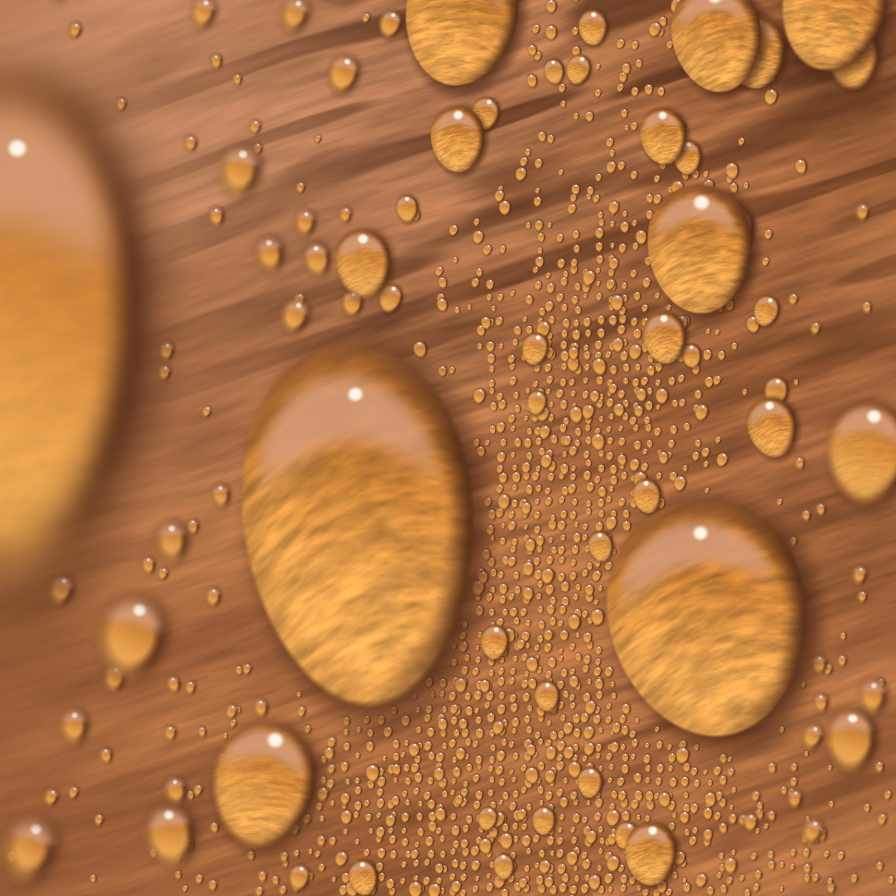
Reproduce this texture procedurally as a WebGL 2 fragment shader.

```glsl
#version 300 es
precision highp float;
// Water drops on oiled wood, seen with a shallow depth of field.
// Stretched noise makes the grain; jittered grids scatter beads and drops,
// and each drop is a shaded ellipse with shadow, crescent and glint.
uniform vec2 u_resolution;
out vec4 fragColor;

const vec3 DARK = vec3(0.27, 0.13, 0.07);
const vec3 BROWN = vec3(0.59, 0.36, 0.21);
const vec3 TAN = vec3(0.71, 0.45, 0.27);
const vec3 PALE = vec3(0.82, 0.60, 0.47);
const vec3 AMBER = vec3(0.75, 0.46, 0.18);
const vec3 GOLD = vec3(0.92, 0.65, 0.32);

float hash(vec2 p) {
  return fract(sin(dot(p, vec2(127.1, 311.7))) * 43758.5);
}

float noise(vec2 p) {
  vec2 i = floor(p), f = fract(p);
  f = f * f * (3.0 - 2.0 * f);
  return mix(mix(hash(i), hash(i + vec2(1, 0)), f.x),
             mix(hash(i + vec2(0, 1)), hash(i + vec2(1, 1)), f.x), f.y);
}

float fbm(vec2 p) {
  return 0.55 * noise(p) + 0.3 * noise(p * 2.1 + 7.3) + 0.15 * noise(p * 4.3 + 2.9);
}

vec2 rotate(vec2 p, float a) {
  return vec2(cos(a) * p.x + sin(a) * p.y, cos(a) * p.y - sin(a) * p.x);
}

// Edge softness, growing away from a steep plane of focus
float focusBlur(vec2 p) {
  return 0.026 * smoothstep(0.1, 0.65, abs(p.x - 0.58 - 0.12 * p.y));
}

// Share of the surface covered by fine condensation
float beadCover(vec2 p) {
  float width = mix(0.27, 0.12, smoothstep(0.0, 0.5, p.y));
  float band = exp(-pow((p.x - 0.58 - 0.12 * p.y) / width, 2.0));
  return band * (1.0 - 0.75 * smoothstep(0.55, 0.85, p.y));
}

vec3 wood(vec2 p) {
  float sharp = 1.0 - focusBlur(p) / 0.026;
  vec2 g = rotate(p, 0.33);
  g.y += 0.012 * noise(g * 5.0);
  float broad = fbm(g * vec2(3.0, 11.0));
  float fine = fbm(g * vec2(13.0, 110.0)) - 0.5;
  vec3 col = mix(BROWN, TAN, smoothstep(0.25, 0.7, broad));
  float sheen = smoothstep(0.75, 0.0, length((p - vec2(0.2, 0.9)) * vec2(1.0, 1.2)));
  col = mix(col, PALE, sheen * (0.3 + 0.5 * broad));
  col *= 1.0 + fine * mix(0.12, 0.5, sharp);
  float crack = smoothstep(0.58, 0.76, noise(g * vec2(5.0, 48.0)));
  float worn = smoothstep(0.35, 0.9, p.y) * sharp;
  return mix(col, DARK, crack * (0.08 + 0.5 * worn));
}

vec3 drawDrop(vec3 col, vec2 p, vec2 center, vec2 radius, float tilt, float blur) {
  vec2 q = rotate(p - center, tilt) / radius;
  q.x *= 1.0 - 0.09 * q.y;
  float d = length(q);
  if (d > 1.8) return col;
  float soft = clamp(max(blur, 1.2 / u_resolution.y) / radius.x, 0.02, 0.6);
  // Shadow cast to the lower right
  float shade = 1.0 - smoothstep(0.88 - soft, 1.18 + soft, length(q - vec2(0.1, -0.08)));
  col = mix(col, DARK, 0.72 * shade * (1.0 - 0.5 * soft));
  // Body: light gathers at the bottom, with the grain seen through it
  vec3 body = mix(GOLD, AMBER, smoothstep(-0.75, 0.85, q.y + 0.25 * q.x));
  float lines = fbm(vec2(q.x * 4.0, q.y * 17.0 - 3.0 * q.x + 3.0 * q.x * q.x) + center * 31.0);
  body *= 1.0 + (lines - 0.5) * 0.5 * (1.0 - smoothstep(0.0, 0.25, soft));
  // Rim: dark on the right and along the top
  float side = smoothstep(-0.2, 0.9, dot(q, vec2(0.95, 0.1)));
  float rim = smoothstep(0.74 - 0.4 * soft, 1.02, d);
  body = mix(body, DARK, rim * (0.15 + 0.7 * side));
  body = mix(body, BROWN * 0.9, 0.6 * rim * smoothstep(0.2, 0.9, q.y));
  // Sky crescent and glint
  float inside = 1.0 - smoothstep(0.74, 0.88 + soft, length(q + vec2(0.06, 0.0)));
  float below = smoothstep(0.8 - soft, 0.96, length(q + vec2(0.04, 0.4)));
  body = mix(body, PALE * 1.02, 0.85 * inside * below * smoothstep(0.1, 0.5, q.y));
  float spot = mix(0.06, 0.17, smoothstep(0.13, 0.02, radius.x));
  float glint = length((q - vec2(0.06, 0.72)) * vec2(1.0, radius.y / radius.x));
  body = mix(body, vec3(1.0, 0.96, 0.9), 1.0 - smoothstep(spot * 0.5, spot * (1.3 + soft), glint));
  return mix(col, body, 1.0 - smoothstep(1.0 - soft, 1.0 + soft, d));
}

// Three large drops descend from left to right, shrinking as they go
vec2 largeCenter(float i) { return vec2(0.01 + 0.39 * i, 0.64 - 0.285 * i + 0.06 * i * i); }
vec2 largeRadius(float i) { return mix(vec2(0.145, 0.27), vec2(0.11, 0.132), 0.5 * i); }

bool isClear(vec2 c, float r) {
  bool clear = true;
  for (float i = 0.0; i < 3.0; i++)
    clear = clear && length((c - largeCenter(i)) / (largeRadius(i) + r)) > 1.04;
  return clear;
}

// Drops on a jittered grid; cover mixes an even chance with the bead band
vec3 scatter(vec3 col, vec2 p, float cells, vec2 sizes, float chance, float cover) {
  for (int k = 0; k < 9; k++) {
    vec2 id = floor(p * cells) + vec2(k % 3 - 1, k / 3 - 1);
    vec2 jitter = vec2(hash(id + cells), hash(id + cells * 1.7 + 40.0));
    vec2 c = (id + 0.5 + 0.55 * (jitter - 0.5)) / cells;
    float pick = hash(id + cells * 2.3 + 9.0);
    float r = mix(sizes.x, sizes.y, hash(id + cells * 3.1 + 71.0));
    if (pick < chance * mix(1.0, beadCover(c), cover) && isClear(c, r))
      col = drawDrop(col, p, c, r * vec2(0.9, 1.12), 0.5 * (jitter.x - 0.6), focusBlur(c) * 0.7);
  }
  return col;
}

void main() {
  vec2 p = gl_FragCoord.xy / u_resolution.y;
  vec3 col = wood(p);
  col = scatter(col, p, 74.0, vec2(0.0028, 0.0056), 1.15, 1.0);
  col = scatter(col, p, 40.0, vec2(0.005, 0.0085), 0.5, 0.9);
  col = scatter(col, p, 19.0, vec2(0.010, 0.018), 0.17, 0.25);
  col = scatter(col, p, 9.0, vec2(0.022, 0.038), 0.27, 0.0);
  col = scatter(col, p, 4.6, vec2(0.045, 0.070), 0.34, 0.0);
  for (float i = 0.0; i < 3.0; i++)
    col = drawDrop(col, p, largeCenter(i), largeRadius(i), 0.08 * i, focusBlur(largeCenter(i)));
  fragColor = vec4(col, 1.0);
}
```
